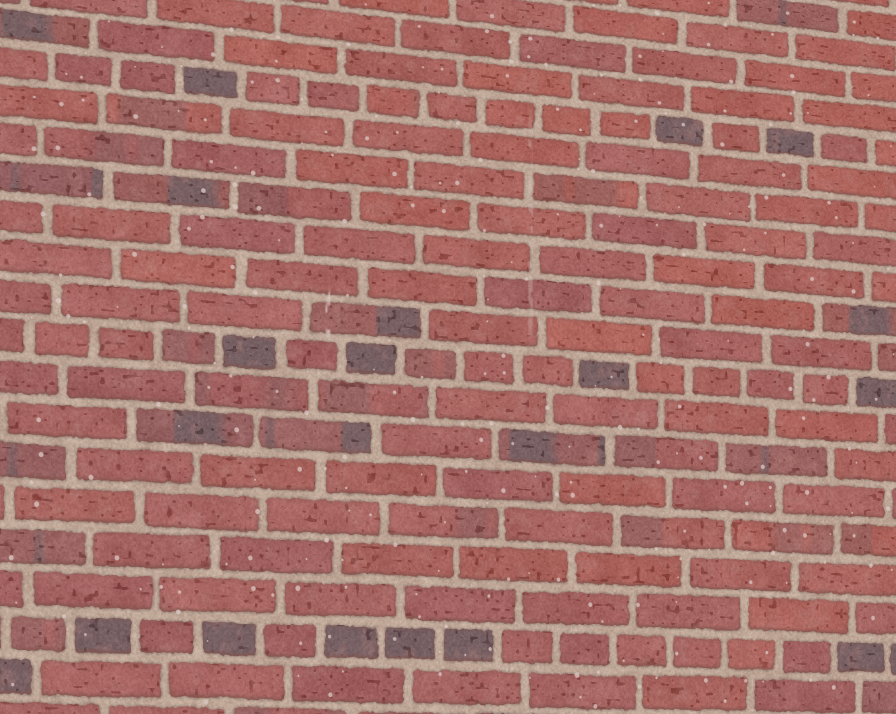
A Shadertoy shader for this texture:

```glsl
// Weathered red brick wall seen at a slight angle: running-bond stretchers with
// a course of short headers every seventh row. Canvas coordinates are unprojected
// to course and brick units, then each brick is a wobbly rounded box over mortar.

float hash(vec2 p) {
    vec3 q = fract(p.xyx * vec3(0.1031, 0.1030, 0.0973));
    q += dot(q, q.yzx + 33.33);
    return fract((q.x + q.y) * q.z);
}

float noise(vec2 p) {
    vec2 i = floor(p), f = fract(p);
    f = f * f * (3.0 - 2.0 * f);
    return mix(mix(hash(i), hash(i + vec2(1, 0)), f.x),
               mix(hash(i + vec2(0, 1)), hash(i + vec2(1, 1)), f.x), f.y);
}

float fbm(vec2 p) {
    return 0.5 * noise(p) + 0.3 * noise(p * 2.1 + 7.3) + 0.2 * noise(p * 4.3 + 19.1);
}

float roundedBox(vec2 p, vec2 halfSize, float radius) {
    vec2 q = abs(p) - halfSize + radius;
    return length(max(q, 0.0)) + min(max(q.x, q.y), 0.0) - radius;
}

// x: position along the wall in stretcher lengths, y: course number from the top
vec2 unproject(vec2 uv) {
    float x = uv.x;
    float drop = 1.0 - uv.y - 0.086 - 0.129 * x;
    float pitch = 0.0526 - 0.0071 * x;
    float growth = 0.00032 + 0.00004 * x;
    float course = (sqrt(pitch * pitch + 4.0 * growth * drop) - pitch) / (2.0 * growth);
    return vec2(x * (6.85 + 0.78 * x), course);
}

// Small pale paint flecks scattered over the wall
float flecks(vec2 wall, float aa) {
    vec2 cell = floor(wall * 1.6);
    vec2 center = 0.2 + 0.6 * vec2(hash(cell + 3.1), hash(cell + 8.7));
    float radius = 0.02 + 0.045 * hash(cell + 5.5);
    float d = length(wall - (cell + center) / 1.6) - radius;
    return step(0.76, hash(cell + 41.0)) * (1.0 - smoothstep(-aa, aa, d));
}

void mainImage(out vec4 fragColor, in vec2 fragCoord) {
    vec2 uv = fragCoord / iResolution.xy;
    vec2 plane = unproject(uv);
    vec2 wall = plane * vec2(3.25, 1.0);   // isotropic, one unit per course
    float aa = 0.75 * fwidth(plane.y);

    // Course layout: bond offset drifts from row to row
    float row = floor(plane.y + 0.5);
    bool header = mod(row, 7.0) < 0.5;
    float perUnit = header ? 2.0 : 1.0;
    float offset = header ? 0.4 - 0.025 * row
                 : 0.25 + 0.03 * row + 0.5 * mod(row, 2.0) + 0.08 * step(11.5, row);
    float along = (plane.x - offset) * perUnit;
    vec2 id = vec2(floor(along), row);
    float seed = hash(id + 17.0);

    // Brick outline with slight size, tilt and edge irregularities
    float pitch = 3.25 / perUnit;
    vec2 p = vec2((fract(along) - 0.5) * pitch, plane.y - row);
    p += 0.05 * (vec2(hash(id + 2.3), hash(id + 6.1)) - 0.5);
    p.y += (hash(id + 9.4) - 0.5) * 0.025 * p.x;
    vec2 halfSize = vec2(pitch * 0.5 - 0.095, header ? 0.40 : 0.415);
    halfSize -= 0.04 * vec2(hash(id + 12.7), hash(id + 15.2));
    float wobble = (fbm(wall * 3.5) - 0.5) * 0.09 + (noise(wall * 13.0) - 0.5) * 0.035;
    float d = roundedBox(p, halfSize, 0.09) + wobble;

    float cloud = fbm(wall * 1.4 + seed * 20.0);
    float grain = noise(wall * 17.0) - 0.5;
    float fine = noise(wall * 31.0 + 4.0) - 0.5;

    // Fired clay: pinkish red, warmer in places towards the upper right
    vec3 clay = mix(vec3(0.62, 0.37, 0.37), vec3(0.67, 0.405, 0.39), hash(id + 23.0));
    float warmth = smoothstep(0.45, 0.95, 0.35 * uv.x + 0.35 * uv.y + 0.5 * hash(id + 31.0));
    clay = mix(clay, vec3(0.70, 0.39, 0.345), warmth * 0.7);
    clay += (cloud - 0.5) * 0.09;

    // Burnt bricks: some wholly grey, some in bands along their length
    float burntShare = header ? 0.27 : 0.10;
    float bands = smoothstep(0.35, 0.6, noise(vec2(p.x * 1.9 + seed * 90.0, p.y * 0.7)));
    float burnt = step(seed, burntShare) * (header ? 0.92 : 0.25 + 0.65 * bands);
    burnt += 0.3 * step(0.87, seed) * bands;
    clay = mix(clay, vec3(0.45, 0.375, 0.39), burnt);

    // Pale dusty bloom, pits and darker rims, strongest on the underside
    clay = mix(clay, vec3(0.70, 0.50, 0.48), 0.3 * smoothstep(0.55, 0.8, fbm(wall * 2.6 + 50.0)));
    clay += grain * 0.055 + fine * 0.05;
    clay -= 0.12 * smoothstep(0.78, 0.92, noise(wall * vec2(7.0, 10.0) + 80.0));
    float underside = smoothstep(0.1, 0.4, p.y);
    float rim = smoothstep(-0.12, 0.0, d);
    clay = mix(clay, vec3(0.50, 0.32, 0.29), rim * (0.25 + 0.45 * underside));

    // Sandy mortar, shaded just below each brick
    vec3 mortar = mix(vec3(0.71, 0.61, 0.55), vec3(0.79, 0.70, 0.64), fbm(wall * 2.2 + 30.0));
    mortar += grain * 0.07 + fine * 0.06;
    mortar *= 1.0 - 0.14 * (1.0 - smoothstep(0.0, 0.07, d));

    vec3 color = mix(clay, mortar, smoothstep(-aa, aa, d));

    // Splatter and two faint vertical drips
    color = mix(color, vec3(0.86, 0.79, 0.77), 0.75 * flecks(wall, aa));
    float drip = (1.0 - smoothstep(0.001, 0.004, abs(uv.x - 0.366)))
               * smoothstep(0.52, 0.54, uv.y) * (1.0 - smoothstep(0.58, 0.61, uv.y));
    drip += 0.35 * (1.0 - smoothstep(0.001, 0.004, abs(uv.x - 0.592)))
               * smoothstep(0.5, 0.56, uv.y) * (1.0 - smoothstep(0.78, 0.88, uv.y));
    color = mix(color, vec3(0.85, 0.78, 0.76), drip * smoothstep(0.3, 0.6, noise(wall * 5.0)));

    fragColor = vec4(clamp(color, 0.0, 1.0), 1.0);
}
```
